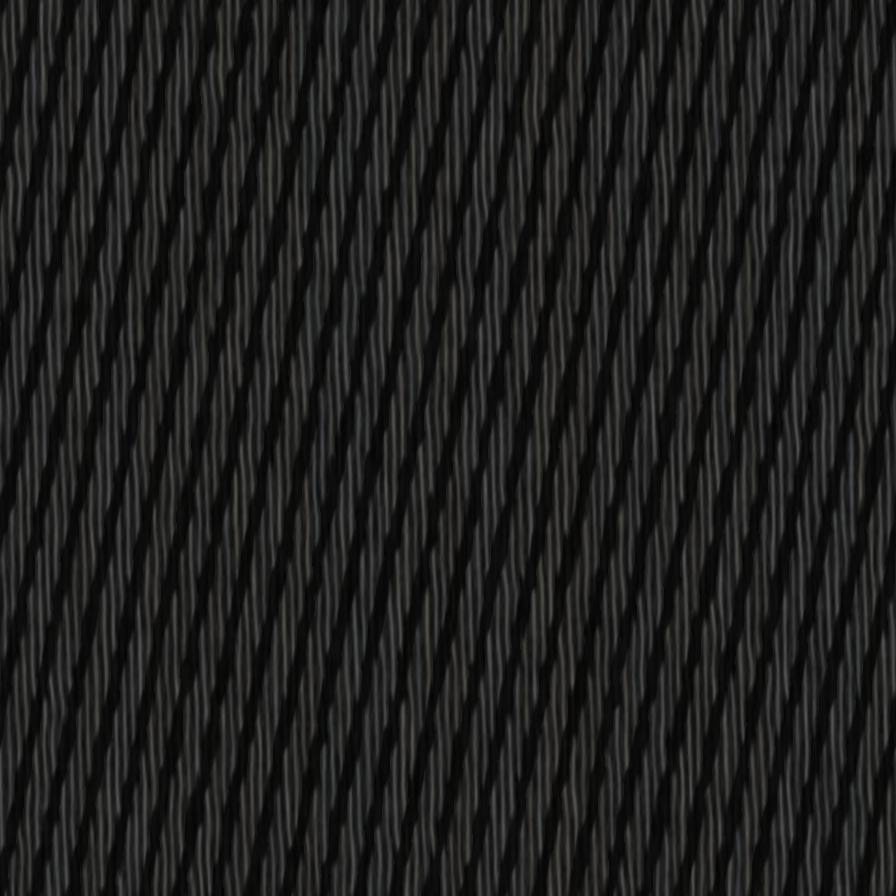
This texture is drawn by a WebGL 2 fragment shader. Its source:

```glsl
#version 300 es
precision highp float;

uniform vec2 u_resolution;
out vec4 fragColor;

float hash(vec2 p) {
  vec3 q = fract(vec3(p.xyx) * 0.1031);
  q += dot(q, q.yzx + 33.33);
  return fract((q.x + q.y) * q.z);
}

float noise(vec2 p) {
  vec2 cell = floor(p);
  vec2 f = fract(p);
  f = f * f * (3.0 - 2.0 * f);
  float low = mix(hash(cell), hash(cell + vec2(1.0, 0.0)), f.x);
  float high = mix(hash(cell + vec2(0.0, 1.0)), hash(cell + 1.0), f.x);
  return mix(low, high, f.y);
}

void main() {
  vec2 uv = gl_FragCoord.xy / u_resolution;

  // Nearly upright threads, four to each diagonal rib
  float wobble = 0.35 * (noise(uv * vec2(50.0, 24.0)) - 0.5);
  float thread = 100.0 * uv.x + 3.0 * uv.y + wobble;
  float id = floor(thread);
  float across = fract(thread) - 0.5;

  // Ribs lean right; the threads step their edges
  float rib = 25.0 * uv.x - 5.0 * uv.y;
  rib -= 0.11 * across;
  rib += 0.08 * (hash(vec2(id, 7.0)) - 0.5);
  rib += 0.10 * (noise(uv * vec2(200.0, 45.0)) - 0.5);
  float fromCentre = abs(fract(rib) - 0.5);
  float raised = 1.0 - smoothstep(0.27, 0.38, fromCentre);

  // Fine vertical fibres and uneven thread brightness
  float fibre = noise(uv * vec2(330.0, 40.0) + 9.0) - 0.5;
  float grain = noise(uv * vec2(480.0, 130.0) + 31.0) - 0.5;
  float strength = 0.75 + 0.35 * hash(vec2(id, 3.0));
  strength *= 0.85 + 0.3 * noise(vec2(id * 1.7, uv.y * 26.0));
  float ridge = pow(0.5 + 0.5 * cos(6.28318 * across), 1.7) * strength;

  float lit = 0.095 + 0.175 * ridge + 0.065 * fibre + 0.035 * grain;
  float groove = 0.036 + 0.02 * ridge + 0.03 * fibre + 0.015 * grain;
  float shade = max(mix(groove, lit, raised), 0.015);

  // Faint warm and cool threads
  float warmth = hash(vec2(id, 19.0)) - 0.5;
  vec3 tint = vec3(1.0 + 0.04 * warmth, 1.0, 0.98 - 0.07 * warmth);
  fragColor = vec4(shade * tint, 1.0);
}
```
